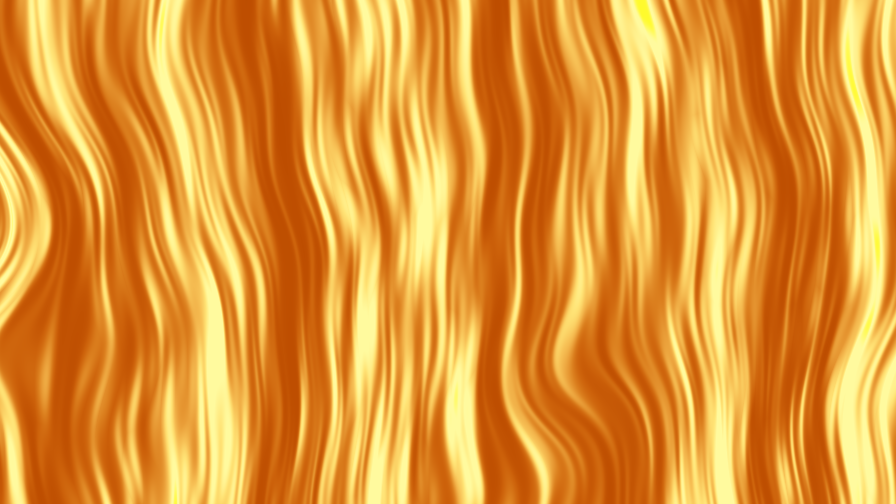
This background is drawn by a Shadertoy shader. Its source:

```glsl
const int   STREAK_LAYERS = 8;
const float STREAK_FREQ   = 19.0;   // coarsest streak, radians per canvas height
const float STREAK_GROWTH = 1.45;
const float STREAK_GAIN   = 0.60;
const float STREAK_DECAY  = 0.92;
const float SWATH_FREQ    = 12.57;
const float SWATH_GAIN    = 0.88;
const float SWATH_CENTRE  = 0.83;
const float LINE_FREQ     = 25.0;
const float LINE_SHARP    = 13.0;
const float LINE_GAIN     = 1.6;
const vec2  FLECK_CELLS   = vec2(34.0, 5.0);   // narrow, tall cells
const float FLECK_GAIN    = 0.9;
const float BIAS          = -0.38;
const float CONTRAST      = 1.75;
const vec3  HOT_YELLOW    = vec3(1.0, 0.98, 0.10);

const int STOPS = 7;
const vec3 RAMP[STOPS] = vec3[](
    vec3(0.74, 0.30, 0.00), vec3(0.80, 0.38, 0.04), vec3(0.86, 0.50, 0.12),
    vec3(0.92, 0.63, 0.23), vec3(0.97, 0.76, 0.34), vec3(1.00, 0.89, 0.46),
    vec3(1.00, 0.98, 0.62));
const float LEVEL[STOPS] = float[](0.0, 0.10, 0.31, 0.51, 0.69, 0.83, 0.935);

vec2 hash2(vec2 cell) {
    vec3 q = fract(cell.xyx * vec3(0.1031, 0.1030, 0.0973));
    q += dot(q, q.yzx + 33.33);
    return fract((q.xx + q.yz) * q.zy);
}

// Sideways coordinate that stays constant along each flowing strand
float flowCoord(vec2 p) {
    float u = p.x;
    u += 0.06 * cos(7.0 * (p.x - SWATH_CENTRE)) * smoothstep(0.55, 0.18, p.y);
    u += 0.11 * smoothstep(0.45, 1.1, p.y) * (1.0 - 0.5 * p.x);
    u += 0.016 * sin(8.0 * p.y + 4.0 * p.x);
    u += 0.007 * sin(18.0 * p.y - 9.0 * p.x + 1.0);
    // Pointed lenses where strands bulge out of the left edge
    u -= 0.032 * exp(-10.0 * p.x) * cos(11.6 * (p.y - 0.6));
    // Tight bend in the lower right of the middle
    vec2 bend = (p - vec2(1.10, 0.27)) / vec2(0.15, 0.13);
    return u + 0.05 * exp(-dot(bend, bend));
}

// Layered sines whose phase and strength wander along the strands
float streaks(float u, float y) {
    float sum = 0.0, freq = STREAK_FREQ, gain = STREAK_GAIN;
    for (int i = 0; i < STREAK_LAYERS; i++) {
        float k = float(i);
        float wander = sin(y * (3.0 + 1.3 * k) + 0.37 * freq * u + 2.1 * k);
        float fade = 0.8 + 0.6 * sin(y * (4.0 + k) - 0.23 * freq * u + 4.7 * k);
        sum += gain * fade * sin(freq * u + 1.3 * wander + 1.7 * k * k);
        freq *= STREAK_GROWTH;
        gain *= STREAK_DECAY;
    }
    return sum;
}

// Thin glowing lines with uneven spacing
float brightLines(float u, float y) {
    float s = sin(LINE_FREQ * u + 1.6 * sin(7.3 * u + 0.8 * y) + 0.5 * sin(31.0 * u));
    float strength = 0.65 + 0.35 * sin(11.0 * u + 2.0 * y + 1.0);
    return strength * exp(-LINE_SHARP * s * s);
}

// Cellular noise stretched along the strands into short flecks
float flecks(float u, float y) {
    vec2 q = vec2(u, y) * FLECK_CELLS;
    vec2 cell = floor(q);
    float nearest = 4.0;
    for (int j = -1; j <= 1; j++)
        for (int i = -1; i <= 1; i++) {
            vec2 id = cell + vec2(i, j);
            vec2 d = id + hash2(id) - q;
            nearest = min(nearest, dot(d, d));
        }
    float region = smoothstep(-0.4, 0.7, sin(8.5 * u + 2.0 * y) + 0.4 * sin(5.0 * y));
    return region * (exp(-7.0 * nearest) - 0.35);
}

vec3 goldRamp(float v) {
    vec3 colour = RAMP[0];
    for (int i = 1; i < STOPS; i++) {
        float t = clamp((v - LEVEL[i - 1]) / (LEVEL[i] - LEVEL[i - 1]), 0.0, 1.0);
        colour = mix(colour, RAMP[i], t);
    }
    return colour;
}

void mainImage(out vec4 fragColor, in vec2 fragCoord) {
    vec2 p = fragCoord / iResolution.y;
    float u = flowCoord(p);

    float height = BIAS + streaks(u, p.y) + LINE_GAIN * brightLines(u, p.y);
    height += FLECK_GAIN * flecks(u, p.y);
    height += SWATH_GAIN * cos(SWATH_FREQ * (u - SWATH_CENTRE));

    // Logistic curve spreads the tones evenly over the ramp
    float tone = 1.0 / (1.0 + exp(-CONTRAST * height));
    vec3 colour = goldRamp(tone);

    // Sparse saturated glints on the brightest strands
    float patches = sin(9.0 * p.y + 13.0 * u) * sin(5.0 * p.y - 8.0 * u + 1.0);
    float glint = smoothstep(0.96, 0.995, tone) * smoothstep(0.3, 0.7, patches);
    fragColor = vec4(mix(colour, HOT_YELLOW, 0.85 * glint), 1.0);
}
```
